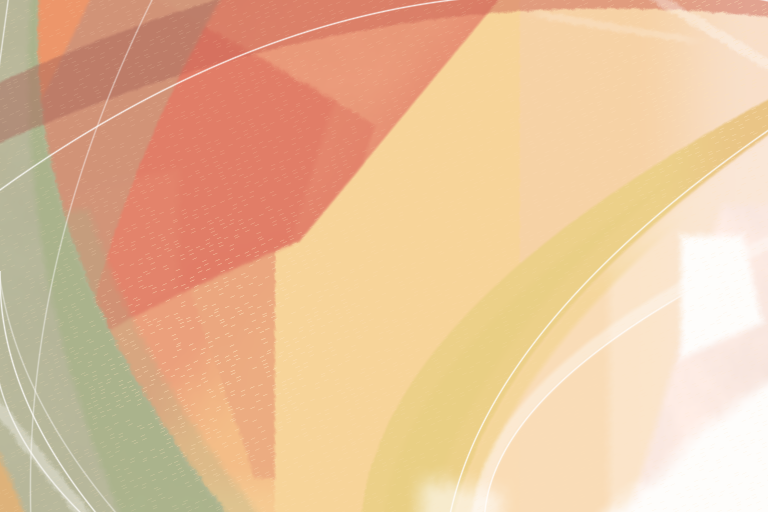
A Shadertoy shader for this background:

```glsl
// Abstract painted sweeps of coral, cream, sage and ochre with fine white arcs.
#define CREAM vec3(0.97, 0.83, 0.60)
#define ORANGE vec3(0.915, 0.60, 0.475)
#define RED vec3(0.88, 0.485, 0.40)
#define BRICK vec3(0.80, 0.40, 0.34)
#define SAGE vec3(0.71, 0.72, 0.61)
#define GREEN vec3(0.66, 0.70, 0.54)
#define OCHRE vec3(0.91, 0.81, 0.51)
#define BLUSH vec3(0.98, 0.91, 0.88)
#define WHITE vec3(0.998, 0.992, 0.985)
#define LINE_WIDTH 0.0013
#define DASH_CELLS vec2(52.0, 130.0)

vec3 col; // painted colour so far
vec2 p;   // position in canvas heights

float hash(vec2 c) {
    c = fract(c * vec2(0.1031, 0.1137));
    c += dot(c, c.yx + 33.33);
    return fract((c.x + c.y) * c.x * 7.31);
}

// Layered, rotated sines
float mottle(vec2 q) {
    float sum = 0.0, gain = 0.5;
    for (int i = 0; i < 5; i++) {
        sum += gain * sin(q.x + 1.7 * sin(q.y)) * sin(q.y + 1.3 * sin(q.x));
        q = mat2(1.6, 1.2, -1.2, 1.6) * q + 2.3;
        gain *= 0.6;
    }
    return sum;
}

// Signed distance to the parabola y = a + b x + c x^2, positive above
float arc(vec2 q, float a, float b, float c) {
    float slope = b + 2.0 * c * q.x;
    return (q.y - a - q.x * (b + c * q.x)) * inversesqrt(1.0 + slope * slope);
}
float above(float a, float b, float c) { return arc(p, a, b, c); }
float right(float a, float b, float c) { return arc(p.yx, a, b, c); }

// Signed distance to the line from a to b, positive on its left
float side(vec2 a, vec2 b) {
    vec2 d = normalize(b - a);
    return dot(vec2(-d.y, d.x), p - a);
}

float fill(float d, float soft) { return smoothstep(-soft, soft, d); }

void lay(vec3 ink, float alpha, float d, float soft) {
    col = mix(col, ink, alpha * fill(d, soft));
}

void hair(float d, float alpha) {
    float px = 1.0 / iResolution.y;
    lay(WHITE, alpha, LINE_WIDTH - abs(d), px);
}

// Short slanted brush flecks, one per jittered cell
float flecks() {
    vec2 q = mat2(0.91, -0.41, 0.41, 0.91) * p * DASH_CELLS;
    vec2 cell = floor(q);
    vec2 jitter = vec2(hash(cell), hash(cell + 17.0)) - 0.5;
    vec2 d = abs(fract(q) - 0.5 - jitter * vec2(0.4, 0.6));
    return fill(0.24 - d.x, 0.06) * fill(0.12 - d.y, 0.08) * step(0.45, hash(cell + 41.0));
}

float glow(vec2 c) { return exp(-20.0 * dot(p - c, p - c)); }

void mainImage(out vec4 fragColor, in vec2 fragCoord) {
    vec2 clean = fragCoord / iResolution.xy * vec2(1.5, 1.0);
    float wash = mottle(clean * 9.0);
    p = clean + 0.003 * mottle(clean * 140.0);

    // Cream ground, paling to the right
    col = CREAM;
    lay(vec3(0.965, 0.82, 0.67), 0.7, p.x - 1.015, 0.004);
    float inner = right(0.889, 0.249, 0.789);
    lay(vec3(0.98, 0.87, 0.73), 0.85, inner, 0.01);
    lay(vec3(0.985, 0.91, 0.82), 0.7, min(inner, p.x - 1.19), 0.015);
    lay(BLUSH, 0.6, p.x - 1.35, 0.12);

    // Blush and white at the far right
    lay(BLUSH + 0.025 * wash, 1.0, min(-side(vec2(1.23, 0.0), vec2(1.33, 0.33)), 0.6 - p.y), 0.012);
    lay(WHITE, 1.0, 0.02 * wash - side(vec2(1.24, 0.03), vec2(1.5, 0.26)), 0.025);
    float patchD = min(min(p.x - 1.33, 0.54 - p.y), side(vec2(1.33, 0.3), vec2(1.49, 0.37)));
    lay(WHITE, 1.0, min(patchD, side(vec2(1.49, 0.37), vec2(1.45, 0.54))), 0.012);

    // Peach lower left with a leaning triangle
    float lowLine = above(-0.178, 1.21, 0.0);
    float peach = min(0.537 - p.x, 0.57 - p.y);
    lay(vec3(0.955, 0.74, 0.53), 0.4 + 0.6 * fill(p.y - 0.05, 0.05), peach, 0.004);
    lay(ORANGE, 0.8 * fill(lowLine + 0.05 + 0.03 * wash, 0.09), peach, 0.004);
    float wedge = min(side(vec2(0.41, 0.32), vec2(0.5, 0.06)), p.y - 0.065);
    lay(vec3(0.92, 0.66, 0.50), 0.8, min(peach, wedge), 0.005);

    // Coral sweep with overlapping red planes
    float sweep = min(above(0.238, 0.599, -0.169), lowLine);
    lay(ORANGE + 0.012 * wash, 1.0, sweep, 0.004);
    lay(vec3(0.90, 0.56, 0.46), fill(p.x - 1.2, 0.25), sweep, 0.004);
    lay(RED, 0.3 * fill(0.04 - sweep, 0.05), sweep, 0.004);
    lay(RED, 0.18 * fill(p.y - 0.8, 0.15), min(sweep, p.x - 1.01), 0.004);
    float top = min(sweep, side(vec2(0.733, 0.756), vec2(0.5, 0.89)));
    lay(RED, 0.65, min(top, side(vec2(0.66, 0.53), vec2(0.733, 0.756))), 0.006);
    lay(RED, 0.9, min(top, side(vec2(0.56, 0.5), vec2(0.64, 0.76))), 0.01);
    lay(ORANGE, 0.22, min(sweep, min(0.35 - p.x, 0.6 + 0.2 * p.x - p.y)), 0.015);

    // Dusty veil, orange corner and sage edge
    float veil = right(0.115, 0.062, 0.253);
    lay(vec3(0.81, 0.59, 0.48), 0.85 * fill(p.y - 0.3, 0.1), -veil, 0.004);
    lay(vec3(0.94, 0.59, 0.41), 0.9, above(0.64, 2.045, 0.0), 0.006);
    float sage = -right(0.44, -0.786, 0.42);
    lay(GREEN, 0.3, min(sage + 0.05, 0.59 - p.y), 0.012);
    lay(SAGE + 0.012 * wash, 0.95, sage, 0.004);
    lay(GREEN, 0.85, min(sage, right(0.234, -0.421, 0.248)), 0.01);
    lay(vec3(0.87, 0.70, 0.48), 1.0, -above(0.11, -2.3, 0.0), 0.01);

    // Dark upper band
    float band = min(above(0.721, 0.441, -0.185), -above(0.84, 0.454, -0.174));
    lay(mix(vec3(0.66, 0.40, 0.35), BRICK, fill(veil, 0.01)), 0.5, band, 0.004);

    // Ochre ribbon with a lighter inner lip
    float ribbon = min(right(0.707, 0.111, 1.084), -inner);
    vec3 ochre = mix(OCHRE, vec3(0.90, 0.75, 0.48), fill(p.x - 1.37, 0.1));
    lay(mix(ochre, CREAM, 0.18 * fill(0.045 - ribbon, 0.01)), 0.92, ribbon, 0.004);
    float lip = min(inner, 0.03 - inner);
    lay(vec3(0.95, 0.83, 0.56), 0.7 * fill(0.5 - p.y, 0.1), lip, 0.008);
    lay(WHITE, 0.6 * fill(0.08 - abs(p.x - 0.9), 0.03), 0.045 - p.y + 0.03 * wash, 0.04);

    // Pale dry-brush streaks
    float glide = right(0.947, 0.097, 1.92);
    lay(WHITE, 0.4, 0.012 - abs(glide + 0.012), 0.006);
    lay(WHITE, 0.35, 0.01 - abs(above(1.777, -0.602, 0.0)), 0.005);
    lay(WHITE, 0.2 * fill(0.15 - abs(p.x - 1.2), 0.03), 0.007 - abs(above(1.147, -0.167, 0.0)), 0.005);
    lay(WHITE, 0.35 * fill(0.19 - p.x, 0.02), 0.012 - abs(above(0.2, -1.25, 0.0)), 0.006);

    // Scattered flecks, densest beside the coral edges
    p = clean;
    float density = 0.12 + 0.45 * glow(vec2(0.44, 0.32)) + 0.3 * glow(vec2(1.4, 0.86));
    col = mix(col, vec3(0.99, 0.88, 0.72), density * flecks());

    // Fine white arcs
    float low = step(p.y, 0.47);
    hair(above(0.629, 0.717, -0.336) - 0.08 * max(p.x - 0.9, 0.0), 0.9);
    hair(right(0.88, 0.225, 0.815), 0.9);
    hair(right(0.947, 0.097, 1.92), 0.9 * fill(0.44 - p.y, 0.06));
    hair(right(0.186, -0.809, 0.88), 0.9 * low);
    hair(right(0.156, -0.99, 1.45), 0.8 * step(p.y, 0.3));
    hair(right(0.225, -0.84, 0.76), 0.5 * low);
    hair(right(0.06, -0.024, 0.261), 0.5);
    hair(right(-0.12, 0.136, 0.0), 0.7);
    fragColor = vec4(col, 1.0);
}
```
